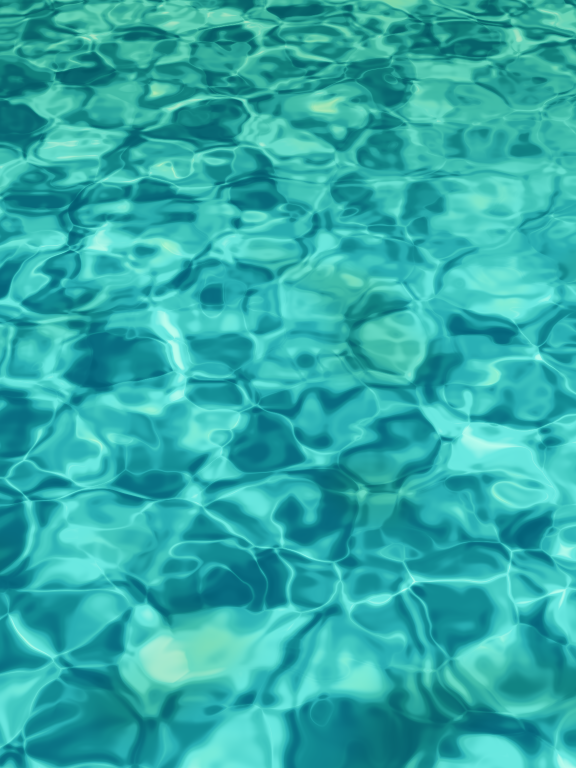
A WebGL 2 fragment shader for this texture:

```glsl
#version 300 es
precision highp float;
// Sunlit pool water seen at a slant: a perspective plane is bent by the slopes
// of two wave layers, then shaded with noise pools, contour rings and a web of
// bright cell borders. The summed light picks a colour from a turquoise ramp.

#define HORIZON 3.2       // height of the vanishing line, in canvas widths
#define STRETCH 1.25      // vertical squeeze of the plane at the near edge
#define SWELL_BEND 0.050  // refraction by long waves
#define RIPPLE_BEND 0.013 // refraction by short waves
#define CELL_FREQ 7.5     // light cells per canvas width
#define POOL_FREQ 6.0     // dark and light pools per canvas width
#define RING_COUNT 17.0   // contour rings inside the pools
#define RING_LIGHT 0.42
#define WEB_LIGHT 1.7
#define WEB_SHARP 10.0
#define CONTRAST 1.75

uniform vec2 u_resolution;
out vec4 fragColor;

vec2 hash2(vec2 c) {
  vec3 h = fract(c.xyx * vec3(0.1031, 0.1030, 0.0973));
  h += dot(h, h.yzx + 33.33);
  return fract((h.xx + h.yz) * h.zy);
}

vec2 lattice(vec2 c) {
  float a = 6.28318 * hash2(c + 71.0).x;
  return vec2(cos(a), sin(a));
}

// Gradient noise: value in x, slope in yz.
vec3 gnoise(vec2 p) {
  vec2 i = floor(p), f = p - i;
  vec2 u = f * f * f * (f * (f * 6.0 - 15.0) + 10.0);
  vec2 du = 30.0 * f * f * (f * (f - 2.0) + 1.0);
  vec2 ga = lattice(i), gb = lattice(i + vec2(1, 0));
  vec2 gc = lattice(i + vec2(0, 1)), gd = lattice(i + 1.0);
  float a = dot(ga, f), b = dot(gb, f - vec2(1, 0));
  float c = dot(gc, f - vec2(0, 1)), d = dot(gd, f - 1.0);
  float k = a - b - c + d;
  float value = a + u.x * (b - a) + u.y * (c - a) + u.x * u.y * k;
  vec2 slope = ga + u.x * (gb - ga) + u.y * (gc - ga)
             + u.x * u.y * (ga - gb - gc + gd)
             + du * (u.yx * k + vec2(b, c) - a);
  return vec3(value, slope);
}

// Cellular pattern: gap between the two nearest points in x, cell tone in y.
vec2 cells(vec2 p) {
  vec2 base = floor(p);
  float near = 9.0, second = 9.0, tone = 0.0;
  for (int y = -1; y <= 1; y++)
    for (int x = -1; x <= 1; x++) {
      vec2 c = base + vec2(x, y);
      vec2 jitter = hash2(c);
      float d = length(c + 0.1 + 0.8 * jitter - p);
      if (d < near) {
        second = near;
        near = d;
        tone = fract(jitter.x * 7.3 + jitter.y * 3.1);
      } else second = min(second, d);
    }
  return vec2(second - near, tone);
}

vec3 ramp(float t) {
  vec3 c = mix(vec3(0.01, 0.38, 0.47), vec3(0.03, 0.43, 0.51), smoothstep(0.0, 0.07, t));
  c = mix(c, vec3(0.07, 0.55, 0.58), smoothstep(0.07, 0.25, t));
  c = mix(c, vec3(0.16, 0.69, 0.71), smoothstep(0.25, 0.46, t));
  c = mix(c, vec3(0.26, 0.79, 0.76), smoothstep(0.46, 0.69, t));
  c = mix(c, vec3(0.41, 0.91, 0.88), smoothstep(0.69, 0.90, t));
  return mix(c, vec3(0.72, 0.99, 0.93), smoothstep(0.92, 1.0, t));
}

vec3 water(vec2 frag) {
  vec2 p = frag / u_resolution.x;
  float far = frag.y / u_resolution.y;
  vec2 q = vec2(p.x - 0.5, STRETCH * HORIZON) * HORIZON / (HORIZON - p.y);

  // Refraction, choppier in the distance
  vec3 swell = gnoise(q * 5.0);
  vec3 ripple = gnoise(q * 12.0 + 31.0);
  vec2 r = q + SWELL_BEND * swell.yz + RIPPLE_BEND * (1.0 + far) * ripple.yz;

  // Pools, rings and web of light
  float pools = 2.4 * gnoise(r * POOL_FREQ + 9.0).x + 1.5 * gnoise(r * 14.0 + 47.0).x;
  float rings = RING_LIGHT * sin(RING_COUNT * gnoise(r * 5.5 + 83.0).x);
  vec2 cell = cells(r * CELL_FREQ);
  float facet = 1.1 * (cell.y - 0.5) * smoothstep(0.0, 0.14, cell.x);
  float broad = gnoise(q * 3.0 + 17.0).x;
  float web = WEB_LIGHT * exp(-WEB_SHARP * cell.x) * smoothstep(-0.4, 0.4, broad);
  float chop = far * 1.2 * gnoise(r * vec2(17.0, 21.0) + 5.0).x;
  float light = pools + rings + facet + web * (1.0 - 0.6 * far) + chop - 0.12;

  // Calm, pale stretch on the far right
  float calm = smoothstep(0.45, 0.7, far) * (1.0 - smoothstep(0.82, 0.97, far))
             * smoothstep(0.4, 0.9, p.x);
  light = light * (1.0 - 0.45 * calm) + 0.3 * calm;

  // Colour, greener in the distance, with a warm glint in some highlights
  float t = 1.0 / (1.0 + exp(-CONTRAST * light));
  float green = max(smoothstep(0.6, 1.0, far), 0.7 * smoothstep(0.1, 0.45, -broad));
  vec3 col = ramp(t) * mix(vec3(1.0), vec3(0.95, 0.91, 0.82), green);
  float glint = smoothstep(0.75, 1.0, t) * smoothstep(0.05, 0.4, swell.x);
  return col + vec3(0.14, 0.03, -0.07) * glint;
}

void main() {
  vec3 sum = vec3(0.0);
  for (int i = 0; i < 4; i++)
    sum += water(gl_FragCoord.xy + 0.5 * vec2(i & 1, i >> 1) - 0.25);
  fragColor = vec4(sum * 0.25, 1.0);
}
```
